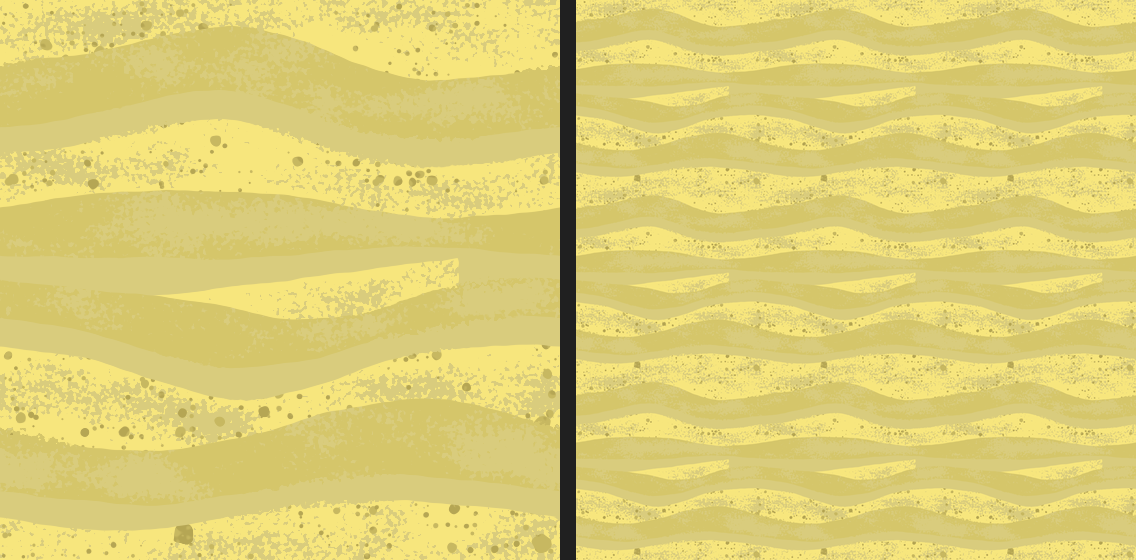
Left, the tile; right, the same tile 3 across and 3 down.
This texture is drawn by a three.js fragment shader. Its source:

```glsl
#define SAND vec3(0.97, 0.90, 0.49)
#define PALE vec3(0.85, 0.80, 0.49)
#define DEEP vec3(0.835, 0.775, 0.415)
#define SPOT vec3(0.78, 0.72, 0.38)
#define SPOT_DARK vec3(0.71, 0.65, 0.33)
#define SOFT 0.0012
#define WOBBLE 0.006
#define FRAY 0.014
#define GRAIN_BIAS 0.60
#define MOTTLE_BIAS 0.47
#define SPOT_SHARE 0.22
#define TAU 6.2831853

varying vec2 vUv;

float hash(vec2 p) {
  vec3 q = fract(p.xyx * 0.1031);
  q += dot(q, q.yzx + 33.33);
  return fract((q.x + q.y) * q.z);
}

// Gradient noise that wraps after a whole number of cells
float corner(vec2 cell, vec2 offset, vec2 period, float seed) {
  float angle = TAU * hash(floor(mod(cell + 0.5, period)) + seed);
  return dot(vec2(cos(angle), sin(angle)), offset);
}

float noise(vec2 uv, vec2 period, float seed) {
  vec2 p = uv * period;
  vec2 i = floor(p);
  vec2 f = p - i;
  vec2 s = f * f * f * (f * (f * 6.0 - 15.0) + 10.0);
  vec2 e = vec2(1.0, 0.0);
  float low = mix(corner(i, f, period, seed), corner(i + e, f - e, period, seed), s.x);
  float high = mix(corner(i + e.yx, f - e.yx, period, seed), corner(i + 1.0, f - 1.0, period, seed), s.x);
  return mix(low, high, s.y);
}

float cloud(vec2 uv, vec2 period, float seed) {
  return noise(uv, period, seed) + 0.5 * noise(uv, period * 2.0, seed + 9.0)
       + 0.3 * noise(uv, period * 5.0, seed + 17.0);
}

// Brush edges: a level plus two harmonics of the width
float edge(float level, vec4 harmonics) {
  float a = TAU * vUv.x;
  return level + dot(harmonics, vec4(cos(a), sin(a), cos(2.0 * a), sin(2.0 * a)));
}

float below(float level, float depth) {
  return smoothstep(-SOFT, SOFT, depth - level);
}

float hump(float depth, float start, float end) {
  float t = clamp((depth - start) / (end - start), 0.0, 1.0);
  return 4.0 * t * (1.0 - t);
}

// One brush stroke: mottled upper stripe, plain lower stripe
vec3 paintBand(vec3 color, float depth, float top, float mid, float bottom, float mottle) {
  float paleness = smoothstep(-0.12, 0.12, mottle - MOTTLE_BIAS + 0.45 * hump(depth, top, mid));
  vec3 band = mix(mix(DEEP, PALE, paleness), PALE, below(mid, depth));
  return mix(color, band, below(top, depth) * (1.0 - below(bottom, depth)));
}

// Clustered round splashes, at most one in each cell
vec3 paintSpots(vec3 color, vec2 uv, float count, float share) {
  vec2 p = uv * count;
  vec2 cell = mod(floor(p), count);
  vec2 center = 0.32 + 0.36 * vec2(hash(cell + count), hash(cell + count + 71.0));
  float cluster = noise((cell + 0.5) / count, vec2(5.0, 7.0), 40.0);
  float present = step(hash(cell + 2.0 * count), share * (1.0 + 3.0 * cluster));
  float size = hash(cell + 3.0 * count + 13.0);
  float radius = 0.10 + 0.20 * size * size;
  float dist = length(fract(p) - center) * (1.0 + 0.35 * noise(uv, vec2(70.0), 5.0));
  float cover = present * (1.0 - smoothstep(-SOFT, SOFT, (dist - radius) / count));
  float blotch = noise(uv, vec2(56.0), 23.0) + hash(cell + 101.0) - 0.5;
  return mix(color, mix(SPOT, SPOT_DARK, smoothstep(-0.1, 0.1, blotch)), cover);
}

void main() {
  float grain = noise(vUv, vec2(100.0), 3.0) + 0.6 * noise(vUv, vec2(190.0), 7.0);
  float fray = FRAY * grain * smoothstep(0.1, 0.4, noise(vUv, vec2(4.0, 6.0), 31.0));
  float depth = 1.0 - vUv.y + fray + WOBBLE * noise(vUv, vec2(9.0), 11.0)
              + 0.3 * WOBBLE * noise(vUv, vec2(36.0), 12.0);

  // Edges of the four bands, from the top down
  float topA = edge(0.0984, vec4(0.0279, -0.0332, -0.0104, 0.0055));
  float midA = edge(0.2103, vec4(0.0232, -0.0328, -0.0059, 0.0091));
  float endA = edge(0.2612, vec4(0.0208, -0.0333, -0.0065, 0.0088));
  float topB = edge(0.3610, vec4(0.0100, -0.0216, -0.0020, -0.0026));
  float midB = edge(0.4536, vec4(0.0, 0.0094, 0.0033, -0.0010));
  float topC = edge(0.5299, vec4(-0.0332, -0.0019, 0.0029, 0.0088));
  float midC = edge(0.6074, vec4(-0.0417, 0.0156, 0.0026, -0.0033));
  float endC = edge(0.6569, vec4(-0.0430, 0.0200, 0.0072, -0.0052));
  float topD = edge(0.7606, vec4(0.0, 0.0447, 0.0020, -0.0010));
  float midD = edge(0.8740, vec4(0.0036, 0.0258, -0.0013, -0.0020));
  float endD = edge(0.9196, vec4(0.0072, 0.0255, -0.0029, 0.0));
  float lensTop = 0.525 - 0.12 * (vUv.x - 0.3);

  // Dry-brush grain on the sand, densest midway between bands
  float wrapped = depth > endD ? depth - 1.0 : depth;
  float middle = hump(wrapped, endD - 1.0, topA) + hump(depth, endA, topB)
               + hump(depth, lensTop, max(topC, lensTop + 0.01)) + hump(depth, endC, topD);
  float density = grain + 1.2 * cloud(vUv, vec2(4.0, 9.0), 19.0) - GRAIN_BIAS + 0.45 * middle;
  vec3 sand = mix(SAND, PALE, smoothstep(-0.06, 0.06, density));

  vec3 color = paintSpots(sand, vUv, 14.0, SPOT_SHARE);
  color = paintSpots(color, vUv, 29.0, SPOT_SHARE);
  color = paintSpots(color, vUv, 57.0, 0.8 * SPOT_SHARE);

  // Bands, with a sandy lens left open between the second and third
  float mottle = 0.8 * grain + 1.2 * cloud(vUv, vec2(5.0, 9.0), 53.0);
  color = paintBand(color, depth, topA, midA, endA, mottle);
  color = paintBand(color, depth, topB, midB, topC + 0.01, mottle);
  float lensEnd = 0.818 + WOBBLE * noise(vUv, vec2(40.0), 61.0);
  float lens = below(lensTop, depth) * below(vUv.x, lensEnd) * (1.0 - below(topC + 0.005, depth));
  color = mix(color, sand, lens);
  color = paintBand(color, depth, topC, midC, endC, mottle);
  color = paintBand(color, depth, topD, midD, endD, mottle);
  gl_FragColor = vec4(color, 1.0);
}
```
